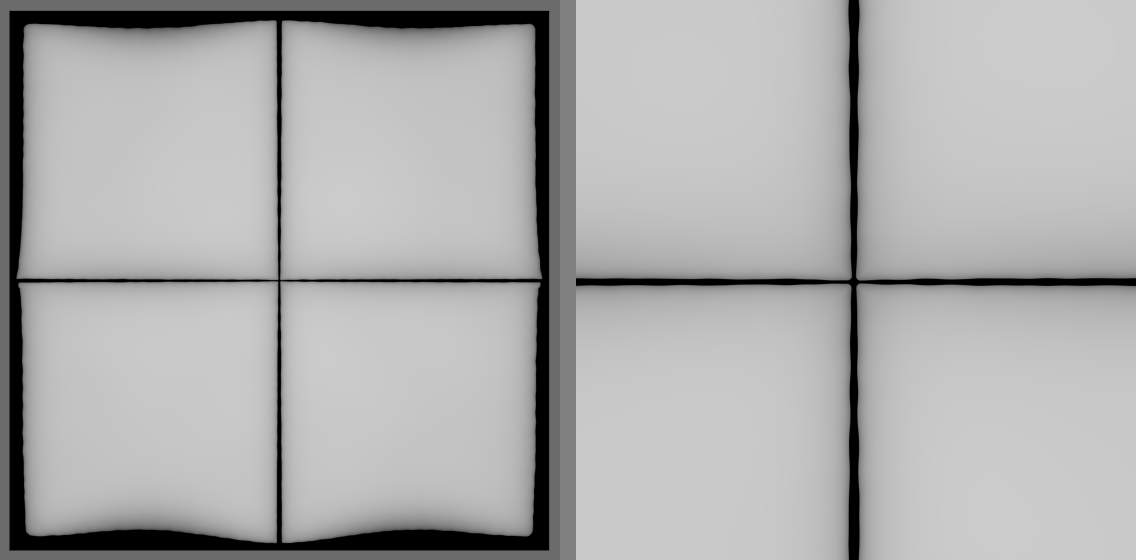
Left, the full canvas; right, a detail of the centre.
This texture map is drawn by a WebGL 2 fragment shader. Its source:

```glsl
#version 300 es
precision highp float;
// Two by two grid of puffy grey cushions on a black square with a grey border.

uniform vec2 u_resolution;
out vec4 fragColor;

const float PI = 3.14159265;
const float CENTER = 0.4988;         // shared centre of the grid and the frame
const float FRAME_HALF = 0.4818;     // half size of the black square
const float REACH = 0.46;            // nominal cushion extent from the centre

const vec3 BORDER_COLOR = vec3(0.42);
const vec3 GAP_COLOR = vec3(0.0);
const vec3 FACE_BRIGHT = vec3(0.795);
const vec3 FACE_DIM = vec3(0.755);

// Gap half widths: at the centre (x, y) and the growth outwards
const vec2 GAP_NEAR = vec2(0.0012, 0.0010);
const vec2 GAP_GROW = vec2(0.0030, 0.0020);

// Outline by row: x = lower cushions, y = upper cushions
const vec2 SIDE_REACH = vec2(0.458, 0.457);
const vec2 SIDE_FLARE = vec2(0.006, 0.013);
const vec2 SIDE_TUCK = vec2(0.005, 0.000);
const vec2 END_INNER = vec2(0.469, 0.465);
const vec2 END_OUTER = vec2(0.456, 0.458);
const vec2 END_SAG = vec2(0.0175, 0.0105);
const float FLARE_RATE = 14.0;
const vec2 CORNER_RADIUS = vec2(0.003, 0.012);

// Edge shading: strength and falloff length
const vec2 SIDE_SHADE = vec2(0.30, 0.020);
const vec2 SEAM_SHADE = vec2(0.20, 0.016);
const vec2 END_SHADE = vec2(0.50, 0.026);
const vec2 FOLD_SHADE = vec2(0.24, 0.030);
const vec2 RIM_SHADE = vec2(0.30, 0.0025);

const float WOBBLE = 0.0016;         // roughness of the cut edges
const float MOTTLE = 0.010;          // faint unevenness of the faces

vec2 hashGradient(vec2 cell) {
  vec3 h = fract(cell.xyx * vec3(0.1031, 0.1030, 0.0973));
  h += dot(h, h.yzx + 33.33);
  float angle = 2.0 * PI * fract((h.x + h.y) * h.z);
  return vec2(cos(angle), sin(angle));
}

float gradientNoise(vec2 p) {
  vec2 i = floor(p), f = fract(p);
  vec2 u = f * f * f * (f * (f * 6.0 - 15.0) + 10.0);
  float a = dot(hashGradient(i), f);
  float b = dot(hashGradient(i + vec2(1, 0)), f - vec2(1, 0));
  float c = dot(hashGradient(i + vec2(0, 1)), f - vec2(0, 1));
  float d = dot(hashGradient(i + vec2(1, 1)), f - vec2(1, 1));
  return mix(mix(a, b, u.x), mix(c, d, u.x), u.y);
}

float pick(vec2 rows, float upper) {
  return mix(rows.x, rows.y, upper);
}

// Light left after darkening near an edge
float edgeLight(float dist, vec2 shade) {
  return 1.0 - shade.x * exp(-max(dist, 0.0) / shade.y);
}

// Signed distance of a rounded corner, from inset distances to both edges
float roundedEdge(vec2 inset, float radius) {
  vec2 k = radius - inset;
  return length(max(k, 0.0)) + min(max(k.x, k.y), 0.0) - radius;
}

void main() {
  vec2 uv = gl_FragCoord.xy / u_resolution;
  float aa = 0.75 / min(u_resolution.x, u_resolution.y);

  // Mirror one cushion into four quadrants
  vec2 p = uv - CENTER;
  vec2 q = abs(p);
  vec2 t = clamp(q / REACH, 0.0, 1.0);
  float upper = step(0.0, p.y);

  // Warped outline: flared sides, sagging ends, tapering gaps
  float side = pick(SIDE_REACH, upper)
             + pick(SIDE_FLARE, upper) * exp(-FLARE_RATE * q.y)
             - pick(SIDE_TUCK, upper) * smoothstep(0.6, 1.0, t.y)
             + 0.003 * (1.0 - upper) * (1.0 - smoothstep(0.010, 0.015, q.y));
  float puff = sin(PI * t.x);
  float end = mix(pick(END_INNER, upper), pick(END_OUTER, upper), t.x)
            - pick(END_SAG, upper) * puff * puff;
  vec2 gap = GAP_NEAR + GAP_GROW * sqrt(t.yx);
  float rough = WOBBLE * gradientNoise(uv * 55.0);

  vec2 outer = vec2(side, end) - q + rough;
  vec2 inner = q - gap + 0.6 * rough;
  float radius = mix(CORNER_RADIUS.x, CORNER_RADIUS.y, t.x * t.y);
  float cushion = roundedEdge(min(outer, inner), radius);

  // Pillow shading, deepest at the middle of each end
  vec2 endShade = END_SHADE * vec2(0.35 + 0.65 * puff, 0.7 + 0.3 * puff);
  vec2 foldShade = FOLD_SHADE * vec2(0.45 + 0.55 * puff, 0.75 + 0.25 * upper);
  float light = edgeLight(outer.x, SIDE_SHADE) * edgeLight(inner.x, SEAM_SHADE)
              * edgeLight(outer.y, endShade) * edgeLight(inner.y, foldShade)
              * edgeLight(-cushion, RIM_SHADE);
  vec3 face = mix(FACE_BRIGHT, FACE_DIM, smoothstep(0.1, 0.6, length(q)));
  face = (face + MOTTLE * gradientNoise(uv * 7.0)) * light;

  // Layers: border, black square, cushions
  float frame = max(q.x, q.y) - FRAME_HALF;
  vec3 color = mix(GAP_COLOR, BORDER_COLOR, smoothstep(-aa, aa, frame));
  color = mix(color, face, 1.0 - smoothstep(-aa, aa, cushion));
  fragColor = vec4(color, 1.0);
}
```
